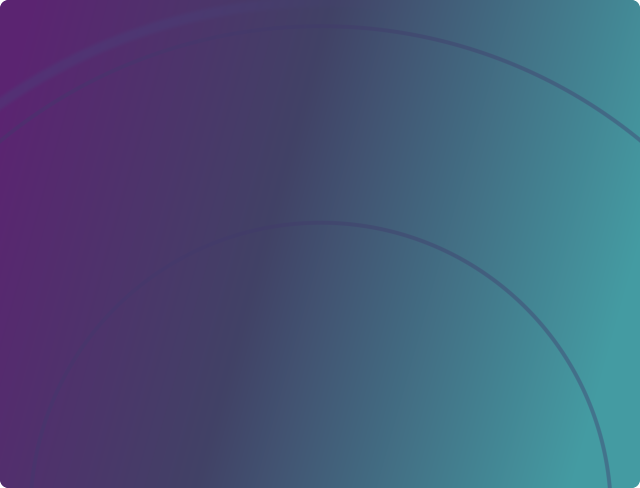
Reproduce this background procedurally as a Shadertoy shader.

```glsl
// Slanted purple-to-teal gradient card with thin concentric arcs and a soft upper glow.

#define SLANT 0.28
#define GRADIENT_STOPS vec3(0.05, 0.52, 1.107)
#define PURPLE vec3(0.357, 0.141, 0.443)
#define SLATE vec3(0.255, 0.257, 0.398)
#define TEAL vec3(0.267, 0.608, 0.635)
#define LINE_COLOR vec3(0.25, 0.22, 0.42)
#define GLOW_COLOR vec3(0.28, 0.26, 0.48)
#define LINE_WIDTH 0.0062
#define LINE_ALPHA 0.4
#define GLOW_ALPHA 0.38
#define CORNER_RADIUS 0.013

// Distance to a circle outline centred on the middle column
float ringDistance(vec2 p, float centerY, float radius) {
    return abs(length(p - vec2(0.501, centerY)) - radius);
}

// Signed distance to a rounded box centred at the origin
float roundedBox(vec2 p, vec2 halfSize, float radius) {
    vec2 q = abs(p) - halfSize + radius;
    return length(max(q, 0.0)) + min(max(q.x, q.y), 0.0) - radius;
}

// Antialiased coverage of a stroke
float stroke(float dist, float width, float pixel) {
    return 1.0 - smoothstep(-0.75 * pixel, 0.75 * pixel, dist - 0.5 * width);
}

vec3 slantedGradient(vec2 p, float height) {
    float s = p.x + SLANT * (height - p.y);
    vec3 stops = GRADIENT_STOPS;
    float toSlate = clamp((s - stops.x) / (stops.y - stops.x), 0.0, 1.0);
    float toTeal = clamp((s - stops.y) / (stops.z - stops.y), 0.0, 1.0);
    return mix(mix(PURPLE, SLATE, toSlate), TEAL, toTeal);
}

void mainImage(out vec4 fragColor, in vec2 fragCoord) {
    // One unit is the canvas width
    float pixel = 1.0 / iResolution.x;
    vec2 p = fragCoord * pixel;
    vec2 size = vec2(1.0, iResolution.y * pixel);

    vec3 color = slantedGradient(p, size.y);

    // Broad glow arc, fading toward the right
    float glow = 1.0 - smoothstep(0.003, 0.013, ringDistance(p, -0.112, 0.871));
    glow *= 1.0 - smoothstep(0.2, 0.68, p.x);
    color = mix(color, GLOW_COLOR, GLOW_ALPHA * glow);

    // Thin arcs
    float inner = stroke(ringDistance(p, -0.039, 0.4535), LINE_WIDTH, pixel);
    float outer = stroke(ringDistance(p, -0.0664, 0.788), LINE_WIDTH, pixel);
    color = mix(color, LINE_COLOR, LINE_ALPHA * max(inner, outer));

    // White outside the rounded corners
    float edge = roundedBox(p - 0.5 * size, 0.5 * size, CORNER_RADIUS);
    color = mix(color, vec3(1.0), smoothstep(-0.5 * pixel, 0.5 * pixel, edge));

    fragColor = vec4(color, 1.0);
}
```
